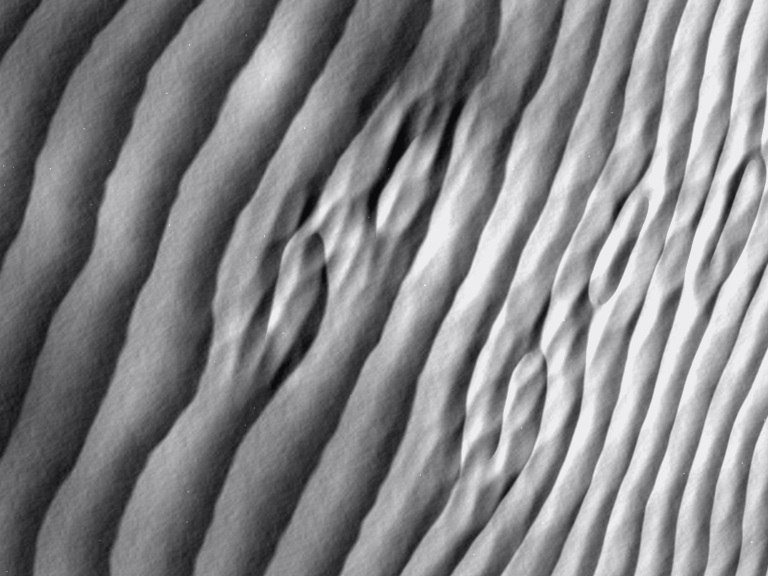
This texture is drawn by a WebGL 1 fragment shader. Its source:

```glsl
precision highp float;
// Wind-blown sand ripples: slanted, tightening to the right, with forks and folds.
uniform vec2 u_resolution;

const float TAU = 6.2831853;
const float WIDE_RATE = 7.2;       // ripples per canvas height on the left
const float EXTRA_RATE = 11.0;     // ripples added per height on the right
const float TIGHTEN_AT = 0.95;     // where the spacing starts to narrow
const float TIGHTEN_SOFT = 0.1;
const float SLANT_LEFT = 0.44;
const float SLANT_RIGHT = 0.30;
const int FORKS = 10;              // two per lens-shaped extra ripple
const vec2 LENS_HALF = vec2(0.04, 0.09);
const float FORK_REACH = 0.008;    // squared radius of the folds near a fork
const float FORK_CORE = 0.0003;    // squared radius where a crease fades
const float CREASE_WIDTH = 0.09;   // fraction of one ripple
const float LEE_START = 0.30;      // where the shaded side begins
const float FOLD_DEPTH = 1.9;
const float GRAIN_DEPTH = 0.13;
const float SPECK_CHANCE = 0.006;
const vec3 SHADOW_COLOR = vec3(0.045, 0.045, 0.055);
const vec3 SAND_COLOR = vec3(0.93, 0.93, 0.94);

float hash(vec2 p) {
  return fract(sin(dot(p, vec2(127.1, 311.7))) * 43758.5453);
}

vec2 hash2(vec2 p) {
  return vec2(hash(p), hash(p + 37.2));
}

float valueNoise(vec2 p) {
  vec2 i = floor(p), f = fract(p);
  f = f * f * (3.0 - 2.0 * f);
  return mix(mix(hash(i), hash(i + vec2(1.0, 0.0)), f.x),
             mix(hash(i + vec2(0.0, 1.0)), hash(i + 1.0), f.x), f.y);
}

// Soft cellular noise: rounded mounds around scattered points.
float mounds(vec2 p) {
  vec2 i = floor(p), f = fract(p);
  float sum = 0.0;
  for (int y = -1; y <= 1; y++) {
    for (int x = -1; x <= 1; x++) {
      vec2 cell = vec2(float(x), float(y));
      vec2 d = cell + 0.15 + 0.7 * hash2(i + cell) - f;
      sum += exp(-9.0 * dot(d, d));
    }
  }
  return log(sum + 0.02) / 9.0;
}

// Ripple count from the left edge, before forks.
float ripplePhase(vec2 p) {
  float slant = mix(SLANT_LEFT, SLANT_RIGHT, smoothstep(0.5, 1.3, p.x));
  float q = p.x - slant * (p.y - 0.5);
  q += 0.012 * sin(9.0 * p.y + 4.0 * p.x) + 0.006 * sin(17.0 * p.y - 7.0 * p.x + 1.0);
  float narrowing = TIGHTEN_SOFT * log(1.0 + exp((q - TIGHTEN_AT) / TIGHTEN_SOFT));
  return WIDE_RATE * q + EXTRA_RATE * narrowing;
}

float softPatch(vec2 p, vec2 center, vec2 size) {
  vec2 d = (p - center) / size;
  return exp(-dot(d, d));
}

// Broad patches of light and shade over the dunes.
float sunlight(vec2 p) {
  float light = mix(0.62, 0.92, smoothstep(0.35, 1.25, p.x));
  light += 0.26 * (valueNoise(p * 5.0 + 3.7) - 0.5);
  light -= 0.30 * softPatch(p, vec2(0.70, 0.87), vec2(0.18, 0.14));
  light -= 0.16 * softPatch(p, vec2(0.02, 0.30), vec2(0.14, 0.20));
  light -= 0.14 * softPatch(p, vec2(0.10, 0.95), vec2(0.20, 0.14));
  light += 0.16 * softPatch(p, vec2(0.14, 0.66), vec2(0.12, 0.09));
  light += 0.24 * softPatch(p, vec2(0.49, 0.86), vec2(0.07, 0.10));
  return light + 0.20 * softPatch(p, vec2(0.80, 0.53), vec2(0.12, 0.15));
}

float foldHeight(vec2 p) {
  return mounds(vec2(p.x - 0.4 * p.y, p.y) * vec2(26.0, 12.0));
}

float grainHeight(vec2 p) {
  return valueNoise(p * 45.0) + 0.6 * valueNoise(p * 110.0) + 0.4 * valueNoise(p * 230.0);
}

void main() {
  vec2 p = gl_FragCoord.xy / u_resolution.y;
  float phase = ripplePhase(p);
  phase += 0.20 * (valueNoise(p * 9.0) - 0.5) + 0.06 * (valueNoise(p * 32.0) - 0.5);

  // Forks: an upper and a lower one, of opposite winding, bound each extra ripple.
  float folds = 0.3 * smoothstep(0.5, 0.9, p.x), core = 0.0, turn = 1.0;
  for (int i = 0; i < FORKS; i++) {
    float pair = floor(float(i) * 0.5 + 0.1);
    vec2 center = vec2(0.5 + 0.193 * pair, 0.5 + 0.22 * sin(2.2 * pair));
    vec2 d = p - center - turn * LENS_HALF;
    phase += turn * atan(d.y, d.x) / TAU;
    folds += exp(-dot(d, d) / FORK_REACH);
    core = max(core, exp(-dot(d, d) / FORK_CORE));
    turn = -turn;
  }

  // Ripple profile: crisp crease, lit crest, gradual lee shadow.
  float f = fract(phase);
  float lit = smoothstep(0.0, CREASE_WIDTH, f) * (1.0 - smoothstep(LEE_START, 1.0, f));
  lit = mix(lit, 0.55, 0.8 * core);
  float floorLight = mix(0.24, 0.42, smoothstep(0.6, 1.25, p.x));
  float tone = sunlight(p) * mix(floorLight, 1.0, lit);

  // Side-lit folds and grain.
  vec2 toSun = vec2(0.008, -0.003);
  float fold = foldHeight(p) - foldHeight(p + toSun);
  tone += FOLD_DEPTH * min(folds, 1.0) * fold;
  tone += GRAIN_DEPTH * (grainHeight(p) - grainHeight(p + 0.5 * toSun));

  // Sparse bright specks.
  vec2 g = p * 60.0;
  vec2 seed = floor(g);
  float dist = length(fract(g) - 0.2 - 0.6 * hash2(seed + 5.0));
  tone += 0.22 * step(hash(seed), SPECK_CHANCE) * (1.0 - smoothstep(0.04, 0.12, dist));

  gl_FragColor = vec4(mix(SHADOW_COLOR, SAND_COLOR, clamp(tone, 0.0, 1.0)), 1.0);
}
```
